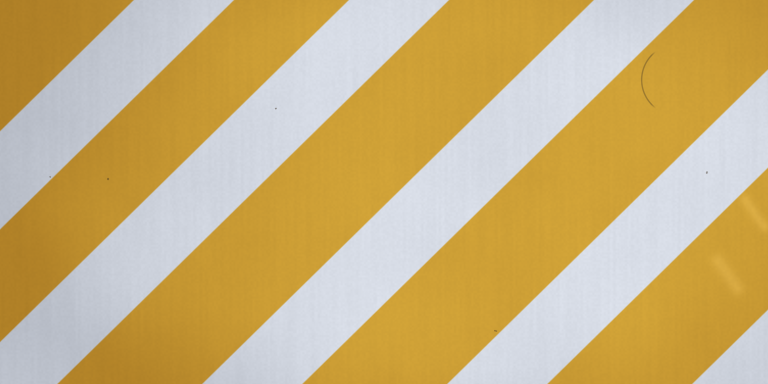
This pattern is drawn by a WebGL 2 fragment shader. Its source:

```glsl
#version 300 es
precision highp float;
// Diagonal white bands on a worn golden-yellow sheet, with uneven light, specks and creases.

uniform vec2 u_resolution;
out vec4 fragColor;

const vec3 GOLD_LIT  = vec3(0.825, 0.645, 0.220);
const vec3 GOLD_DIM  = vec3(0.705, 0.520, 0.160);
const vec3 WHITE_LIT = vec3(0.860, 0.880, 0.918);
const vec3 WHITE_DIM = vec3(0.735, 0.755, 0.795);
const vec3 DIRT      = vec3(0.240, 0.190, 0.130);

const int   BAND_COUNT  = 5;
const float BAND_PERIOD = 0.638;   // lengths are in canvas heights
const float BAND_HALF   = 0.1305;
const float BAND_FIRST  = 0.401;
const float FIRST_SHIFT = 0.078;   // the first band sits closer to the second
const float BAND_SLOPE  = 1.02;

float hash(vec2 p) {
    vec3 q = fract(p.xyx * 0.1031);
    q += dot(q, q.yzx + 33.33);
    return fract((q.x + q.y) * q.z);
}

float noise(vec2 p) {
    vec2 i = floor(p), f = fract(p);
    f = f * f * (3.0 - 2.0 * f);
    return mix(mix(hash(i), hash(i + vec2(1, 0)), f.x),
               mix(hash(i + vec2(0, 1)), hash(i + vec2(1, 1)), f.x), f.y);
}

float fbm(vec2 p) {
    float sum = 0.0, weight = 0.5;
    for (int i = 0; i < 4; i++) {
        sum += weight * noise(p);
        p = p * 2.03 + 17.0;
        weight *= 0.5;
    }
    return sum;
}

float segmentDistance(vec2 p, vec2 a, vec2 b) {
    vec2 ab = b - a;
    return length(p - a - ab * clamp(dot(p - a, ab) / dot(ab, ab), 0.0, 1.0));
}

// Signed distance to the nearest band, negative inside.
float bandDistance(vec2 p) {
    float s = p.x + BAND_SLOPE * (1.0 - p.y);
    float d = 1e3;
    for (int i = 0; i < BAND_COUNT; i++) {
        float center = BAND_FIRST + BAND_PERIOD * float(i) + (i == 0 ? FIRST_SHIFT : 0.0);
        d = min(d, abs(s - center) - BAND_HALF);
    }
    return d / length(vec2(1.0, BAND_SLOPE));
}

// Sparse short flecks, at most one per grid cell.
float specks(vec2 p, float cells, float density, float aa) {
    vec2 cell = floor(p * cells);
    if (hash(cell + 3.0) > density) return 0.0;
    vec2 jitter = vec2(hash(cell + 11.0), hash(cell + 29.0));
    vec2 center = (cell + 0.2 + 0.6 * jitter) / cells;
    float angle = 6.2832 * hash(cell + 47.0);
    vec2 reach = 0.004 * hash(cell + 61.0) * vec2(cos(angle), sin(angle)) + 1e-4;
    float radius = mix(0.001, 0.0024, hash(cell + 73.0));
    return 1.0 - smoothstep(-aa, aa, segmentDistance(p, center - reach, center + reach) - radius);
}

// Thin arc opening to the right.
float arcScratch(vec2 p, vec2 center, float radius, float halfAngle, float aa) {
    vec2 q = p - center;
    float line = 1.0 - smoothstep(0.0, aa + 0.001, abs(length(q) - radius));
    float angle = abs(atan(q.y, -q.x));
    return line * (1.0 - smoothstep(halfAngle - 0.2, halfAngle, angle));
}

float crease(vec2 p, vec2 a, vec2 b, float width) {
    float d = segmentDistance(p, a, b) / width;
    return exp(-d * d);
}

void main() {
    vec2 p = gl_FragCoord.xy / u_resolution.y;
    vec2 uv = gl_FragCoord.xy / u_resolution;
    float aa = 1.0 / u_resolution.y;

    // Light falls off to the left and towards the corners
    float left = 1.0 - smoothstep(-0.02, 0.48, uv.x);
    vec2 fromCenter = uv - vec2(0.57, 0.52);
    float corners = smoothstep(0.13, 0.55, dot(fromCenter, fromCenter) * 1.25);
    float shade = 0.62 * left + 0.45 * corners + 0.5 * (fbm(p * 3.0) - 0.47);
    shade = clamp(shade + 0.08, 0.0, 1.15);

    // Bands
    float band = 1.0 - smoothstep(-aa, aa, bandDistance(p));
    vec3 color = mix(mix(GOLD_LIT, GOLD_DIM, shade), mix(WHITE_LIT, WHITE_DIM, shade), band);

    // Fine vertical streaks and grain
    float streaks = noise(p * vec2(130.0, 5.0)) - 0.5;
    float grain = noise(p * 200.0) - 0.5;
    color *= 1.0 + 0.018 * streaks + 0.022 * grain;

    // Creases near the lower right
    float folds = crease(p, vec2(1.87, 0.32), vec2(1.92, 0.25), 0.018)
                + crease(p, vec2(1.94, 0.48), vec2(1.99, 0.41), 0.014);
    color += 0.055 * folds * (1.0 - band);

    // Dirt and a scratch
    color = mix(color, DIRT, 0.65 * specks(p, 5.0, 0.16, aa));
    color = mix(color, DIRT, 0.35 * arcScratch(p, vec2(1.763, 0.792), 0.092, 0.95, aa));
    fragColor = vec4(clamp(color, 0.0, 1.0), 1.0);
}
```
